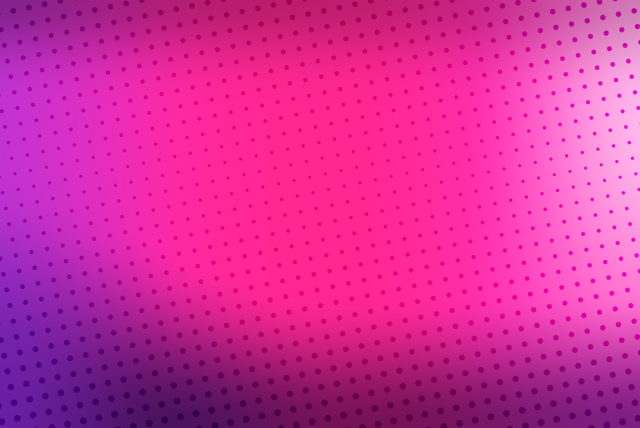
Write a WebGL 1 fragment shader that draws this background.

```glsl
precision highp float;
// Tilted halftone dots over a violet, hot pink and pale pink glow with dark edges.

uniform vec2 u_resolution;

// Soft colour field; uv runs from 0 to 1 on both axes.
vec3 glowField(vec2 uv) {
    vec3 color = vec3(1.0, 0.155, 0.575);

    // Violet side, turning indigo further down
    vec3 violet = mix(vec3(0.50, 0.16, 0.76), vec3(0.75, 0.20, 0.83), smoothstep(0.1, 0.65, uv.y));
    color = mix(color, vec3(0.98, 0.17, 0.70), 1.0 - smoothstep(0.1, 0.45, uv.x));
    color = mix(color, violet, 1.0 - smoothstep(-0.05, 0.30, uv.x));

    // Magenta side with a pale glow above its middle
    float lift = (uv.y - 0.72) / 0.5;
    color = mix(color, vec3(1.0, 0.20, 0.72), smoothstep(0.55, 0.88, uv.x));
    color = mix(color, vec3(1.0, 0.73, 0.93), smoothstep(0.72, 1.03, uv.x) * exp(-lift * lift));

    // Shade along the top
    float top = smoothstep(0.7, 1.0, uv.y);
    color *= 1.0 - mix(0.33, 0.18, uv.x) * top * top;

    // Plum shadow along the bottom, reaching higher on the left
    vec3 plum = mix(vec3(0.41, 0.12, 0.63), vec3(0.29, 0.07, 0.37), smoothstep(0.0, 0.27, uv.x));
    plum = mix(plum, vec3(0.46, 0.07, 0.34), smoothstep(0.25, 0.55, uv.x));
    plum = mix(plum, vec3(0.49, 0.12, 0.51), smoothstep(0.6, 1.0, uv.x));
    float reach = mix(0.55, 0.32, smoothstep(0.0, 0.5, uv.x));
    return mix(color, plum, 1.0 - smoothstep(0.0, reach, uv.y));
}

// Coverage of the tilted dot grid; dots grow away from the central band.
float halftone(vec2 fragment) {
    float pitch = 0.02498;
    float height = u_resolution.y / u_resolution.x;
    vec2 anchor = vec2(0.0208, height - 0.0169);
    float c = cos(0.2074);
    float s = sin(0.2074);
    mat2 tilt = mat2(c, s, -s, c);

    vec2 grid = (fragment / u_resolution.x - anchor) * tilt / pitch;
    vec2 cell = floor(grid + 0.5);
    float level = (anchor + tilt * cell * pitch).y / height;
    float radius = 0.0024 + 0.005 * abs(level - 0.6);
    float edge = 0.7 / u_resolution.x;
    return 1.0 - smoothstep(radius - edge, radius + edge, length(grid - cell) * pitch);
}

void main() {
    vec3 color = glowField(gl_FragCoord.xy / u_resolution);
    // Dots deepen the colour beneath them and drain its green
    vec3 dotColor = pow(color, vec3(1.3, 2.0, 1.1)) * vec3(0.92, 0.12, 0.86);
    gl_FragColor = vec4(mix(color, dotColor, halftone(gl_FragCoord.xy)), 1.0);
}
```
